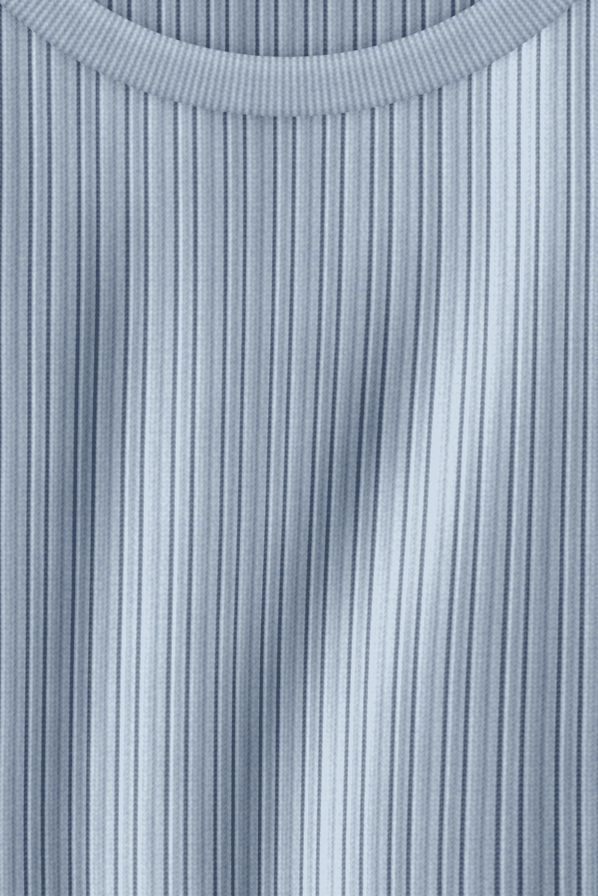
A Shadertoy shader for this texture:

```glsl
#define RIBS 12.2          // rib pairs across the width
#define WALES 8.0          // stitch columns per rib pair
#define WIDE 0.61          // share of a pair taken by the wide rib
#define ROWS 122.0         // stitch rows per canvas width
#define COLLAR_RIBS 52.0   // collar ribs per radian
#define COLLAR_INNER 0.602
#define COLLAR_OUTER 0.702
#define FOLD_DEPTH 1.3     // strength of the drapery shading
#define LEAN 0.055         // sideways drift of the ribs
#define NECK_CENTER vec2(0.48, -0.507)
#define SHADE vec3(0.23, 0.285, 0.375)
#define LIGHT vec3(0.76, 0.81, 0.86)

const float TAU = 6.2831853;

float hash(vec2 p) {
    p = fract(p * vec2(0.1031, 0.1137));
    p += dot(p, p.yx + 33.33);
    return fract((p.x + p.y) * p.x * 17.3);
}

vec2 gradient(vec2 cell) {
    float angle = TAU * hash(cell);
    return vec2(cos(angle), sin(angle));
}

float gradientNoise(vec2 p) {
    vec2 i = floor(p), f = fract(p);
    vec2 u = f * f * f * (f * (f * 6.0 - 15.0) + 10.0);
    vec2 e = vec2(0.0, 1.0);
    float low = mix(dot(gradient(i), f), dot(gradient(i + e.yx), f - e.yx), u.x);
    float high = mix(dot(gradient(i + e.xy), f - e.xy), dot(gradient(i + 1.0), f - 1.0), u.x);
    return mix(low, high, u.y);
}

float bell(float x, float width) {
    x /= width;
    return exp(-x * x);
}

// Soft drapery: bright crests and dark hollows, p.y measured from the top
float folds(vec2 p) {
    float fall = smoothstep(0.2, 1.5, p.y);
    float crest = mix(0.87, 0.55, fall);
    float leftCrest = mix(0.31, 0.21, fall);
    float tone = 0.24 * bell(p.x - crest, 0.08);
    tone -= 0.23 * bell(p.x - crest + 0.15, 0.07) * smoothstep(0.25, 0.8, p.y);
    tone += 0.22 * bell(p.x - leftCrest, 0.08) * smoothstep(0.3, 0.8, p.y);
    tone -= 0.23 * bell(p.x - leftCrest + 0.125, 0.06) * smoothstep(0.15, 0.6, p.y);
    tone -= 0.09 * bell(p.x - 0.93, 0.12) * smoothstep(0.6, 1.2, p.y);
    return FOLD_DEPTH * (tone + 0.1 * gradientNoise(p * vec2(5.0, 1.8)));
}

// Ribs lean along the folds
vec2 drape(vec2 p) {
    float fall = smoothstep(0.2, 1.5, p.y);
    p.x += LEAN * fall * (bell(p.x - 0.67, 0.27) + 0.3 * bell(p.x - 0.2, 0.15));
    p.x += 0.005 * gradientNoise(p * vec2(4.0, 2.5));
    return p;
}

// Alternating wide and narrow ribs, parted by thin grooves with bright lips
float ribKnit(vec2 p) {
    float u = p.x * RIBS, pairId = floor(u), f = fract(u);
    bool wide = f < WIDE;
    float width = wide ? WIDE : 1.0 - WIDE;
    float left = wide ? f : f - WIDE;
    float right = width - left;
    float wear = hash(vec2(pairId, wide ? 3.0 : 8.0)) - 0.5;

    float wale = fract(f * WALES);
    float stitch = cos(TAU * (p.y * ROWS + 0.9 * abs(wale - 0.5)));
    float groove = 1.0 - smoothstep(0.01, 0.07 + 0.03 * wear, min(left, right));
    float lips = bell(left - 0.105, 0.035) + 0.35 * bell(right - 0.11, 0.03);

    float tone = 0.74 + 0.12 * wear + 0.24 * lips - 0.52 * groove;
    tone -= 0.07 * cos(TAU * wale) * (1.0 - groove);
    tone += stitch * (0.035 + 0.05 * groove);

    // Sunken, dotted stitch column along the middle of each rib
    float column = bell(left - 0.55 * width, 0.035);
    return tone - column * ((wide ? 0.22 : 0.15) + 0.1 * stitch);
}

// Fine ribs radiating around the neckline
float collarKnit(vec2 fromCenter, float radius) {
    float angle = atan(fromCenter.x, fromCenter.y);
    float rib = cos(TAU * angle * COLLAR_RIBS);
    float stitch = cos(TAU * (radius * ROWS + 0.25 * rib));
    float across = (radius - COLLAR_INNER) / (COLLAR_OUTER - COLLAR_INNER);
    float rolled = 0.1 * bell(across - 0.15, 0.15) - 0.13 * bell(across - 1.0, 0.1);
    return 0.73 + 0.13 * rib + 0.04 * stitch + rolled;
}

void mainImage(out vec4 fragColor, in vec2 fragCoord) {
    float px = 1.0 / iResolution.x;
    vec2 p = vec2(fragCoord.x, iResolution.y - fragCoord.y) * px;
    vec2 fromCenter = p - NECK_CENTER;
    float radius = length(fromCenter);

    // Front panel, shaded just below the collar seam
    float front = ribKnit(drape(p)) + folds(p);
    front -= 0.2 * exp(-max(radius - COLLAR_OUTER, 0.0) / 0.01);

    // Back panel seen through the neck opening
    float back = ribKnit(p + vec2(0.03, 0.0)) - 0.08;
    back -= 0.25 * exp(-max(COLLAR_INNER - radius, 0.0) / 0.014);

    float tone = mix(back, collarKnit(fromCenter, radius),
                     smoothstep(-px, px, radius - COLLAR_INNER));
    tone = mix(tone, front, smoothstep(-px, px, radius - COLLAR_OUTER));

    // Heathered yarn
    float grain = gradientNoise(p * vec2(170.0, 110.0));
    tone += 0.1 * grain + 0.06 * gradientNoise(p * vec2(60.0, 9.0));
    vec3 color = mix(SHADE, LIGHT, clamp(tone, 0.0, 1.1));
    color += vec3(0.02, 0.005, -0.02) * grain;
    fragColor = vec4(color, 1.0);
}
```
